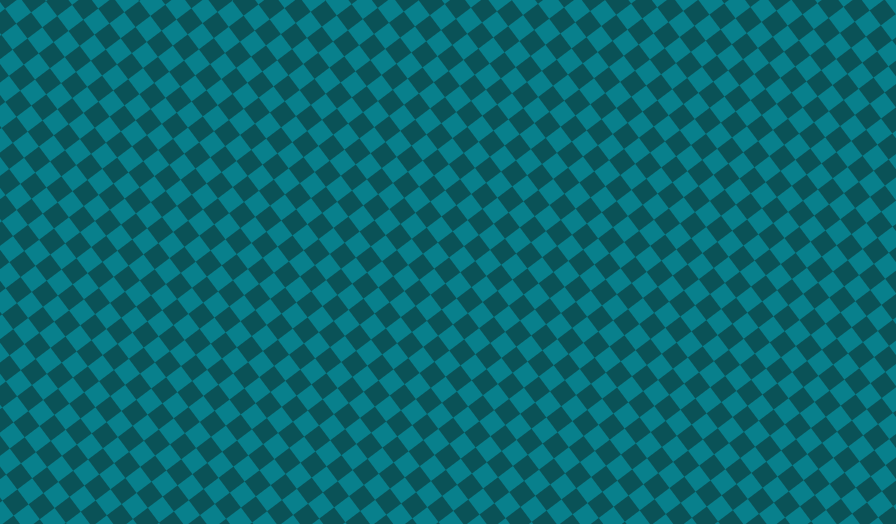
This pattern is drawn by a WebGL 1 fragment shader. Its source:

```glsl
precision highp float;
// Two-tone teal checkerboard of small squares, turned about 37 degrees.
// Each turned axis gives a smoothed square wave; the product of the two
// waves selects the light or the dark colour.

uniform vec2 u_resolution;

// Alternates between +1 and -1 per unit cell, with edges one pixel wide.
vec2 squareWave(vec2 cell, float pixel) {
  vec2 edgeDistance = abs(mod(cell, 2.0) - 1.0) - 0.5;
  return clamp(2.0 * edgeDistance / pixel, -1.0, 1.0);
}

void main() {
  // Centred position in canvas heights.
  vec2 position = (gl_FragCoord.xy - 0.5 * u_resolution) / u_resolution.y;

  // Turn the grid about the centre of one light square.
  float angle = radians(37.0);
  vec2 axis = vec2(cos(angle), sin(angle));
  vec2 offset = position - vec2(-0.229, -0.0096);
  vec2 turned = vec2(dot(offset, axis), dot(offset, vec2(-axis.y, axis.x)));

  // Side of one square, in canvas heights.
  float side = 0.03556;
  vec2 wave = squareWave(turned / side, 1.0 / (side * u_resolution.y));
  float light = 0.5 + 0.5 * wave.x * wave.y;

  vec3 darkTeal = vec3(0.04, 0.32, 0.34);
  vec3 brightTeal = vec3(0.03, 0.50, 0.55);
  gl_FragColor = vec4(mix(darkTeal, brightTeal, light), 1.0);
}
```
